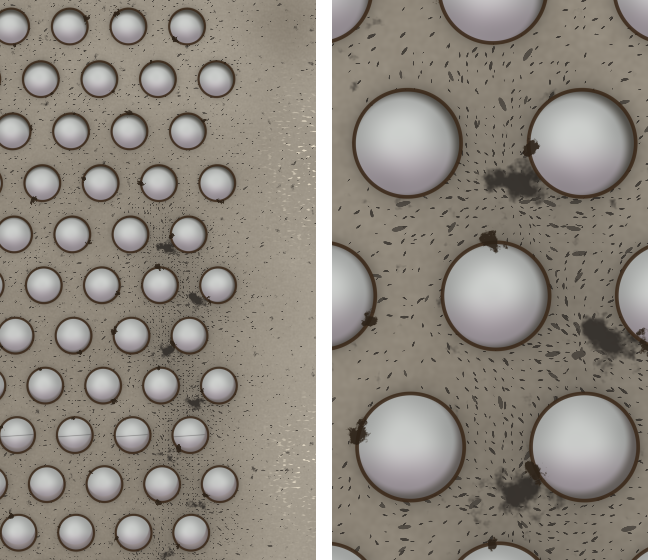
Left: the whole. Right: its middle third, enlarged.
Write a Shadertoy shader that draws this pattern.

```glsl
vec2 hash2(vec2 p) {
    vec3 a = fract(p.xyx * vec3(.1031, .1030, .0973));
    a += dot(a, a.yzx + 33.33);
    return fract((a.xx + a.yz) * a.zy);
}

float gradientNoise(vec2 p) {
    vec2 i = floor(p), f = fract(p);
    vec2 u = f * f * (3. - 2. * f);
    vec2 e = vec2(0, 1);
    float a = dot(hash2(i) * 2. - 1., f);
    float b = dot(hash2(i + e.yx) * 2. - 1., f - e.yx);
    float c = dot(hash2(i + e) * 2. - 1., f - e);
    float d = dot(hash2(i + 1.) * 2. - 1., f - 1.);
    return mix(mix(a, b, u.x), mix(c, d, u.x), u.y);
}

float fbm(vec2 p) {
    float sum = 0., amp = 1.;
    for (int i = 0; i < 4; i++) {
        sum += amp * gradientNoise(p);
        p = p * 2.03 + 17.;
        amp *= .55;
    }
    return sum;
}

// Elongated chips, at most one per cell, lying along dir
float flakes(vec2 p, float cells, float density, vec2 dir) {
    vec2 id = floor(p * cells) + 50.;
    vec2 h = hash2(id), k = hash2(id + 91.);
    vec2 q = fract(p * cells) - .5 - (h - .5) * .3;
    float turn = (k.x - .5) * 1.2;
    dir = mat2(cos(turn), sin(turn), -sin(turn), cos(turn)) * dir;
    q = vec2(dot(q, dir), dot(q, vec2(-dir.y, dir.x)));
    float d = length(q * vec2(1, 3)) - mix(.1, .32, h.y);
    float blur = .7 * cells / iResolution.x;
    return (1. - smoothstep(-blur, blur, d)) * step(k.y, density);
}

// Staggered holes with slight perspective: centre, row, column from the right
vec4 nearestHole(vec2 p) {
    vec4 hole = vec4(9);
    for (float row = 0.; row < 12.; row++) {
        float pitch = .1856 - .00035 * row;
        float right = .592 + .0013 * row + mod(row, 2.) * .0917;
        float column = clamp(round((right - p.x) / pitch), 0., 4.);
        vec2 c = vec2(right - column * pitch, .0838 + .1674 * row - .00072 * row * row);
        if (distance(p, c) < distance(p, hole.xy)) hole = vec4(c, row, column);
    }
    return hole;
}

vec3 plate(vec2 p) {
    float right = smoothstep(.5, 1., p.x);
    float tone = .52 + .2 * right - .1 * smoothstep(.7, 1.8, p.y) * (1. - right);
    tone += .12 * (1. - smoothstep(0., .8, p.y)) * (1. - right);
    tone += .16 * fbm(p * 2.5 + 4.) + .1 * gradientNoise(p * 150.) + .08 * gradientNoise(p * vec2(50, 90));
    tone -= .28 * exp(-dot((p - vec2(.9, .09)) * vec2(9, 7), (p - vec2(.9, .09)) * vec2(9, 7)));
    vec3 col = mix(vec3(.44, .405, .355), vec3(.70, .67, .615), tone);
    // Brushed glints along the right side
    float band = exp(-pow((p.y - .53) * 5., 2.)) + exp(-pow((p.y - 1.48) * 6., 2.));
    float glint = smoothstep(.12, .5, gradientNoise(p * vec2(65, 150)) + .25 * fbm(p * 14.));
    return col + vec3(.32, .31, .28) * glint * band * smoothstep(.78, 1., p.x);
}

// Pale backing seen through the hole, with the cut wall as a crescent
vec3 holeInside(vec2 q, float row, float column) {
    float tilt = row / 10.;
    vec2 shift = vec2(-.13 + .035 * column, mix(.24, -.3, smoothstep(0., 1., tilt)));
    float r = length(q - shift);
    vec3 wall = mix(vec3(.40, .39, .36), vec3(.60, .56, .56), smoothstep(.3, .9, tilt));
    wall *= 1. - .25 * smoothstep(.6, 1., length(q));
    float light = 1. - .22 * smoothstep(.2, 1., length(q - vec2(-.1, -.1)));
    light -= .05 * smoothstep(-.1, .7, q.y) - .05 * gradientNoise(q * 1.6 + row);
    vec3 backing = mix(vec3(.79, .80, .79), vec3(.78, .74, .77), smoothstep(-.2, .7, q.y)) * light;
    float seam = q.y - .03 + .07 * q.x;
    backing *= 1. - .22 * exp(-seam * seam * 900.) * step(abs(row - 8.), .5);
    float soft = mix(.16, .05, tilt);
    return mix(backing, wall, smoothstep(.96 - soft, .96 + soft, r));
}

void mainImage(out vec4 fragColor, in vec2 fragCoord) {
    vec2 p = vec2(fragCoord.x, iResolution.y - fragCoord.y) / iResolution.x;
    float px = 1. / iResolution.x;
    vec3 col = plate(p);

    // Soot bursts zigzag down the plate and steer the chips outward
    float soot = 0., core = 0.;
    vec2 spray = vec2(.03, -.012);
    for (float i = 0.; i < 7.; i++) {
        vec2 v = p - vec2(.575 - .045 * cos(3.1416 * i), .785 + .163 * i);
        float strength = i < 4. ? 1. : .6;
        float w = strength * exp(-dot(v, v) * 90.);
        soot += w;
        core += strength * exp(-dot(v * vec2(24, 38), v * vec2(24, 38)));
        spray += v * w * 2.;
    }
    vec2 dir = normalize(spray);
    float clumps = fbm(p * 38.);
    float wear = .04 + .2 * (1. - smoothstep(.65, .9, p.x)) * (.7 + fbm(p * 5.));
    float density = wear + .55 * soot;
    float grime = .6 * flakes(p, 38., density * .6, dir);
    grime = max(grime, .75 * flakes(p + 3.1, 64., density, dir));
    grime = max(grime, .8 * flakes(p + 7.7, 105., density, dir));
    grime = max(grime, .85 * smoothstep(.3, .75, core * .75 + clumps * .8));
    col = mix(col * (1. - .12 * min(soot, 1.)), vec3(.17, .155, .14), grime);

    // Hole, burnt rim and burrs
    vec4 hole = nearestHole(p);
    vec2 q = (p - hole.xy) / .0565;
    float d = (length(q) - 1.) * .0565;
    vec2 h = hash2(hole.zw + 12.);
    float angle = 6.2832 * h.x;
    vec2 burr = q - vec2(cos(angle), sin(angle)) * 1.02;
    float blob = length(burr) - .17 * h.y - .3 * fbm(q * 4. + hole.zw * 5.);
    col *= 1. - .22 * exp(-max(d, 0.) * 130.);
    vec3 inside = holeInside(q, hole.z, hole.w);
    col = mix(col, inside, 1. - smoothstep(-px, px, d));
    float rim = 1. - smoothstep(.0012, .0012 + 1.4 * px, abs(d));
    col = mix(col, vec3(.23, .16, .10), .88 * rim);
    col = mix(col, vec3(.17, .13, .09), .9 * (1. - smoothstep(-.03, .06, blob)));
    fragColor = vec4(clamp(col, 0., 1.), 1);
}
```
